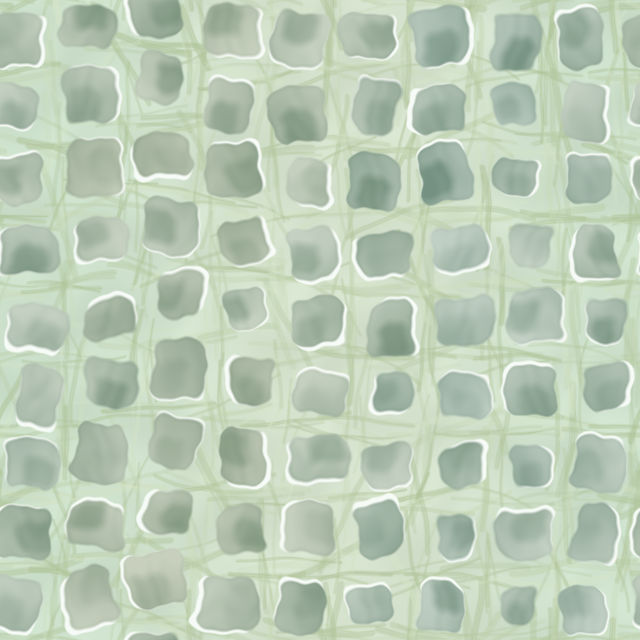
Write a Shadertoy shader that draws this pattern.

```glsl
// Hand-painted sage mosaic: a drifting 9 by 9 grid of soft rounded stones with
// white crescent highlights, over pale grout woven from translucent strokes.
// Cell ids wrap and the drift uses whole-period waves, so every edge tiles.

const float GRID = 9.0;
const float TAU = 6.2831853;
const vec3 GROUT = vec3(0.835, 0.885, 0.805);
const vec3 GROUT_MINT = vec3(0.80, 0.88, 0.80);
const vec3 STROKE_DARK = vec3(0.68, 0.76, 0.59);
const vec3 STROKE_PALE = vec3(0.84, 0.90, 0.79);
const vec3 STONE_DARK = vec3(0.47, 0.57, 0.49);
const vec3 STONE_PALE = vec3(0.755, 0.805, 0.745);
const vec3 HIGHLIGHT = vec3(0.97, 0.985, 0.97);

// Four random values per wrapped cell
vec4 hash4(vec2 cell, float salt) {
    vec2 wrapped = floor(mod(cell + 0.5, GRID));
    float n = wrapped.x + GRID * wrapped.y + 97.0 * salt;
    vec4 h = fract(n * vec4(0.1031, 0.1030, 0.0973, 0.1099));
    h += dot(h, h.wzxy + 33.33);
    return fract((h.xxyz + h.yzzw) * h.zywx);
}

vec2 rotate(vec2 p, float angle) {
    float c = cos(angle), s = sin(angle);
    return vec2(c * p.x + s * p.y, c * p.y - s * p.x);
}

vec2 heading(float turn) {
    return vec2(cos(TAU * turn), sin(TAU * turn));
}

float roundBox(vec2 p, vec2 size, float radius) {
    vec2 d = abs(p) - size + radius;
    return length(max(d, 0.0)) + min(max(d.x, d.y), 0.0) - radius;
}

float cover(float d, float soft) {
    return smoothstep(soft, -soft, d);
}

// Periodic displacement of rows and columns, in cells
vec2 drift(vec2 uv) {
    float bump = pow(0.5 + 0.5 * cos(TAU * (uv.x - 0.27)), 10.0);
    return vec2(-0.14 - 0.16 * cos(TAU * (uv.y + 0.08)),
                -0.02 + 0.36 * bump + 0.04 * sin(TAU * (uv.y + 2.0 * uv.x)));
}

// Layered sines with whole frequencies, about -1 to 1
float wash(vec2 uv) {
    float a = sin(TAU * (2.0 * uv.x + uv.y) + 2.0 * sin(TAU * 3.0 * uv.y));
    float b = sin(TAU * (7.0 * uv.y - 4.0 * uv.x) + 2.0 * sin(TAU * 5.0 * uv.x));
    return 0.55 * a + 0.45 * b;
}

// One curved translucent brush stroke along a grout line
vec3 paintStroke(vec3 color, vec2 q, vec2 node, float index, float soft) {
    vec4 place = hash4(node, 10.0 + index);
    vec4 look = hash4(node, 20.0 + index);
    if (mod(index, 2.0) > 0.5) q = vec2(q.y, -q.x);
    q -= (place.xy - 0.5) * vec2(0.7, 0.30);
    float tilt = place.z - 0.5;
    q = rotate(q, 0.3 * tilt + 3.0 * tilt * tilt * tilt);
    q.y += (look.x - 0.5) * 0.35 * q.x * q.x + 0.012 * sin(7.0 * q.x + TAU * look.y);
    float halfLength = mix(0.4, 0.85, place.w);
    float width = mix(0.018, 0.05, look.z * look.z);
    float d = length(vec2(max(abs(q.x) - halfLength, 0.0), q.y)) - width;
    float bristle = 0.85 + 0.15 * sin(170.0 * q.y + 4.0 * q.x);
    vec3 tint = mix(STROKE_DARK, STROKE_PALE, smoothstep(0.2, 1.0, look.w));
    return mix(color, tint, cover(d, soft) * bristle * mix(0.3, 0.65, look.y));
}

// One stone: highlight crescent, then shaded body
vec3 paintStone(vec3 color, vec2 q, vec2 cell, float soft) {
    vec4 form = hash4(cell, 1.0);
    vec4 bend = hash4(cell, 2.0);
    vec4 light = hash4(cell, 3.0);
    vec4 shade = hash4(cell, 4.0);
    vec2 size = mix(vec2(0.29), vec2(0.425), form.zw);
    size *= mix(0.74, 1.0, smoothstep(0.0, 0.3, bend.x));
    q = rotate(q - (form.xy - 0.5) * 0.12, (bend.y - 0.5) * 0.35);
    q.x *= 1.0 + 0.7 * (light.w - 0.5) * q.y;
    q += 0.026 * sin(9.0 * q.yx + TAU * bend.zw) + 0.008 * sin(23.0 * q.yx + TAU * form.xy);

    float body = roundBox(q, size, 0.17);
    float reach = mix(0.025, 0.085, light.y) * step(0.15, light.z);
    float rim = roundBox(q - reach * heading(light.x), size, 0.15);
    color = mix(color, HIGHLIGHT, cover(rim, soft) * step(0.01, reach));

    // Broad sweep plus a blurred dark dab and a faint brushed edge
    vec2 dabOffset = 0.45 * size * heading(shade.y);
    float dab = cover(roundBox(q - dabOffset, size * 0.6, 0.14), 0.09);
    float tone = 0.74 + 0.4 * (shade.x - 0.5) + 0.16 * dot(q / size, heading(shade.z));
    tone -= dab * mix(0.08, 0.5, shade.w);
    tone -= 0.10 * smoothstep(-0.07, -0.01, body);
    tone += 0.04 * sin(14.0 * dot(q, heading(form.x)) + 3.0 * sin(8.0 * q.x));
    vec3 paint = mix(STONE_DARK, STONE_PALE, clamp(tone, 0.0, 1.05));
    float cool = 0.6 * (bend.z - 0.5) - 0.5 * sin(TAU * cell.x / GRID);
    paint += cool * vec3(-0.018, 0.0, 0.022);
    return mix(color, paint, cover(body, soft * mix(1.0, 1.8, form.x)));
}

void mainImage(out vec4 fragColor, in vec2 fragCoord) {
    vec2 uv = fragCoord / iResolution.xy;
    vec2 p = uv * GRID;
    vec2 local = p - drift(uv);
    float soft = max(0.018, GRID / iResolution.y);

    float tone = wash(uv);
    vec3 color = mix(GROUT, GROUT_MINT, 0.5 + 0.5 * cos(TAU * (uv.x - 0.04)));
    color += 0.025 * tone;

    // Strokes gather around the grid corners
    for (int k = 0; k < 9; k++) {
        vec2 node = floor(local + 0.5) + vec2(k % 3 - 1, k / 3 - 1);
        vec2 q = p - node - drift(node / GRID);
        for (int s = 0; s < 8; s++) color = paintStroke(color, q, node, float(s), soft);
    }
    // Stones sit at the cell centers
    for (int k = 0; k < 9; k++) {
        vec2 cell = floor(local) + vec2(k % 3 - 1, k / 3 - 1);
        vec2 center = cell + 0.5;
        color = paintStone(color, p - center - drift(center / GRID), cell, soft);
    }
    fragColor = vec4(clamp(color, 0.0, 1.0), 1.0);
}
```
